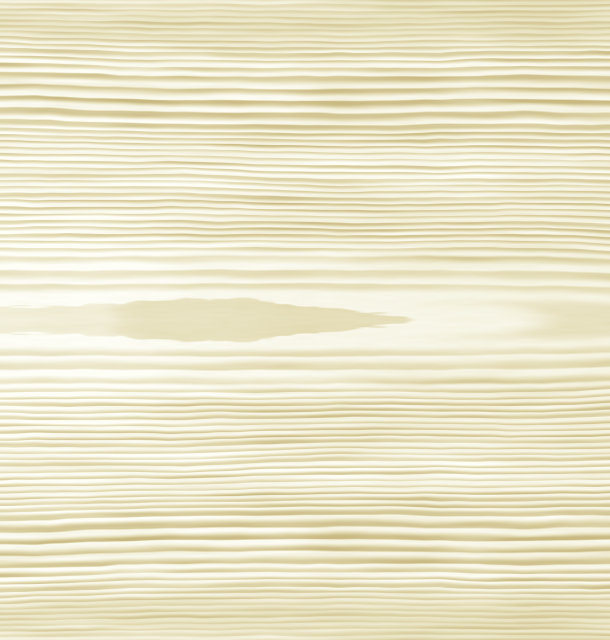
Write a Shadertoy shader that draws this texture.

```glsl
// Pale pine board: mirrored horizontal growth rings around a pointed heartwood flame.
#define CENTRE_Y 0.5
#define RING_FREQ 45.0
#define RING_CONTRAST 0.42
#define WAVE 0.0045
#define RIPPLE 0.0013
#define FLAME_HEIGHT 0.031
#define FLAME_TIP 0.69
#define FIBRE 0.09
#define PALE vec3(0.995, 0.995, 0.968)
#define MIDDLE vec3(0.895, 0.865, 0.715)
#define DARK vec3(0.785, 0.720, 0.505)

float hash(vec2 p) {
    return fract(sin(dot(p, vec2(127.1, 311.7))) * 43758.5453);
}

// Smooth value noise from -1 to 1
float noise(vec2 p) {
    vec2 i = floor(p), f = fract(p);
    f = f * f * (3.0 - 2.0 * f);
    float low = mix(hash(i), hash(i + vec2(1, 0)), f.x);
    float high = mix(hash(i + vec2(0, 1)), hash(i + vec2(1, 1)), f.x);
    return 2.0 * mix(low, high, f.y) - 1.0;
}

// Ring count at distance r: wide rings inside, fine, wide, then fine again
float ringPhase(float r) {
    return 0.5 + RING_FREQ * r + 52.0 * max(r - 0.1, 0.0)
         - 35.0 * max(r - 0.3, 0.0) + 50.0 * max(r - 0.42, 0.0)
         + 0.65 * noise(vec2(r * 26.0, 3.5)) * smoothstep(0.08, 0.13, r);
}

// Each ring darkens slowly outwards and ends in a sharper edge
float rings(float x, float r) {
    float phase = ringPhase(r);
    float id = floor(phase), t = phase - id;
    float edge = clamp(1.4 * fwidth(phase), 0.18, 0.45);
    float start = 0.3 * hash(vec2(id, 1.0)) + 0.1 * noise(vec2(x * 7.0, id * 3.7));
    float band = smoothstep(start, start + 0.6, t) * (1.0 - smoothstep(1.0 - edge, 1.0, t));
    float strength = 0.75 + 0.45 * hash(vec2(id, 7.0))
                   + 0.25 * noise(vec2(x * 4.0, id * 5.3)) + 0.15 * noise(vec2(x * 13.0, id * 9.1));
    return band * strength;
}

// Half height of the flame: blunt on the left, tapering to the right
float flameHeight(float x, float d) {
    float taper = pow(clamp((FLAME_TIP - x) / 0.27, 0.0, 1.0), 0.8);
    float neck = mix(0.72, 1.0, smoothstep(0.19, 0.24, x));
    float ragged = 0.0025 * noise(vec2(x * 14.0, 2.0))
                 + 0.0030 * noise(vec2(x * 32.0, d * 260.0))
                 + 0.0012 * noise(vec2(x * 70.0, d * 350.0));
    return FLAME_HEIGHT * taper * neck + ragged * smoothstep(0.0, 0.2, taper);
}

void mainImage(out vec4 fragColor, in vec2 fragCoord) {
    vec2 uv = fragCoord / iResolution.xy;
    float x = uv.x;
    float d = abs(uv.y - CENTRE_Y);

    // Rings bulge around the flame, then wave and kink along the grain
    float r = d - 0.007 * cos((x - 0.42) * 5.0) * exp(-10.0 * d)
                + WAVE * noise(vec2(x * 3.5, d * 9.0))
                + RIPPLE * noise(vec2(x * 14.0, d * 34.0))
                + 0.4 * RIPPLE * noise(vec2(x * 36.0, d * 60.0))
                + 0.006 * (x - 0.5) * smoothstep(0.1, 0.3, d);

    // Growth rings, strongest in the outer wide zone
    float contrast = RING_CONTRAST + 0.14 * smoothstep(0.08, 0.14, d)
                   + 0.17 * smoothstep(0.29, 0.32, d) - 0.40 * smoothstep(0.40, 0.45, d);
    float tone = rings(x, r) * contrast * smoothstep(0.034, 0.040, r);

    // Heartwood flame and the soft tan tongue at the right
    float soft = max(0.0015, 1.5 / iResolution.y);
    float flame = 1.0 - smoothstep(-soft, soft, d - flameHeight(x, d));
    flame *= 1.0 - smoothstep(FLAME_TIP - 0.03, FLAME_TIP, x);
    float flameTone = mix(0.24, 0.37, smoothstep(0.17, 0.24, x + 0.03 * noise(vec2(x * 20.0, d * 120.0))));
    tone += flame * (flameTone + 0.04 * noise(vec2(x * 8.0, d * 90.0)));
    float island = length(vec2((x - 0.76) / 0.13, d / 0.022));
    float tongue = smoothstep(0.62, 0.95, x) * (1.0 - smoothstep(0.022, 0.040, r));
    tone += 0.28 * tongue * smoothstep(0.6, 1.4, island);

    // Broad shading: greyer outer strips, bleached left middle
    tone += 0.105 + 0.20 * smoothstep(0.40, 0.46, d) + 0.05 * smoothstep(0.4, 1.0, x);
    tone += 0.09 * noise(vec2(x * 2.5, d * 22.0)) * smoothstep(0.03, 0.12, d);
    tone -= 0.09 * (1.0 - smoothstep(0.0, 0.45, length(vec2(x - 0.1, d - 0.08))));

    // Fine fibres running along the grain
    tone += FIBRE * noise(vec2(x * 9.0, r * 170.0)) * smoothstep(0.04, 0.12, d);
    tone += 0.3 * FIBRE * noise(vec2(x * 30.0, uv.y * 260.0));
    tone = clamp(tone, 0.0, 1.0);

    vec3 wood = mix(PALE, MIDDLE, min(tone * 2.0, 1.0));
    wood = mix(wood, DARK, max(tone * 2.0 - 1.0, 0.0));
    fragColor = vec4(wood, 1.0);
}
```
